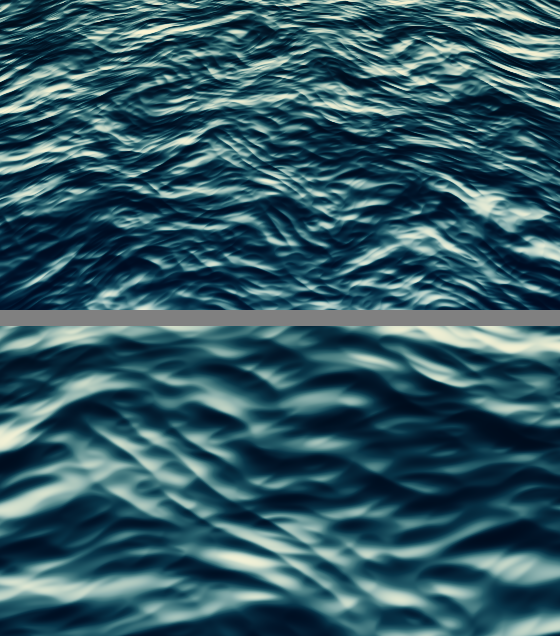
Top, the full canvas; bottom, a detail of the centre.
Give the GLSL for this texture, as a WebGL 1 fragment shader.

```glsl
precision highp float;
uniform vec2 u_resolution;

// Gradient noise
vec2 gradientAt(vec2 cell) {
  vec3 h = fract(cell.xyx * vec3(0.1031, 0.1030, 0.0973));
  h += dot(h, h.yzx + 33.33);
  float angle = 6.2832 * fract((h.x + h.y) * h.z);
  return vec2(cos(angle), sin(angle));
}

float noise(vec2 p) {
  vec2 i = floor(p), f = p - i;
  vec2 u = f * f * f * (f * (f * 6.0 - 15.0) + 10.0);
  vec2 e = vec2(1.0, 0.0);
  float low = mix(dot(gradientAt(i), f), dot(gradientAt(i + e), f - e), u.x);
  float high = mix(dot(gradientAt(i + e.yx), f - e.yx),
                   dot(gradientAt(i + e.xx), f - e.xx), u.x);
  return mix(low, high, u.y);
}

vec2 rotate(vec2 p, float angle) {
  float c = cos(angle), s = sin(angle);
  return vec2(c * p.x - s * p.y, s * p.x + c * p.y);
}

// Sum of crossing wave trains with sharp, sideways stretched crests
float waveHeight(vec2 p) {
  float height = 0.0;
  float frequency = 4.0;
  for (int k = 0; k < 5; k++) {
    float i = float(k);
    float steepness = 1.0 - 0.12 * (i - 2.0) * (i - 2.0);
    vec2 q = rotate(p, 0.24 * sin(i * 2.4 + 0.6));
    float n = noise(q * frequency * vec2(0.38, 1.0) + 17.3 * i + 40.0);
    height -= steepness * sqrt(n * n + 0.003) / frequency;
    frequency *= 1.9;
  }
  return height;
}

// Perspective sea plane with crests arching over the middle
vec2 seaPlane(vec2 p, float centerX) {
  float depth = 1.0 / (1.3 - 0.5 * p.y);
  vec2 sea = vec2((p.x - centerX) * depth, 2.0 * depth);
  sea.y += 0.16 * sea.x * sea.x;
  vec2 bend = vec2(noise(sea * vec2(4.0, 6.0) + 9.0),
                   noise(sea * vec2(3.5, 4.0) + 70.0));
  return sea + bend * vec2(0.05, 0.06);
}

vec3 blend(vec3 base, vec3 next, float from, float to, float t) {
  return mix(base, next, clamp((t - from) / (to - from), 0.0, 1.0));
}

vec3 waterColor(float t) {
  vec3 abyss = vec3(0.0, 0.045, 0.09);
  vec3 deep = vec3(0.01, 0.09, 0.15);
  vec3 ocean = vec3(0.03, 0.21, 0.28);
  vec3 teal = vec3(0.14, 0.37, 0.42);
  vec3 mist = vec3(0.33, 0.54, 0.56);
  vec3 pale = vec3(0.56, 0.71, 0.71);
  vec3 cream = vec3(0.80, 0.87, 0.82);
  vec3 glare = vec3(0.96, 0.96, 0.87);
  vec3 c = blend(abyss, deep, 0.0, 0.14, t);
  c = blend(c, ocean, 0.14, 0.405, t);
  c = blend(c, teal, 0.405, 0.615, t);
  c = blend(c, mist, 0.615, 0.76, t);
  c = blend(c, pale, 0.76, 0.865, t);
  c = blend(c, cream, 0.865, 0.955, t);
  return blend(c, glare, 0.955, 1.0, t);
}

void main() {
  vec2 p = gl_FragCoord.xy / u_resolution.y;
  float centerX = 0.5 * u_resolution.x / u_resolution.y;
  vec2 sea = seaPlane(p, centerX);

  // Far slopes mirror the sky, near faces show dark water
  float stepSize = 0.004;
  float slope = (waveHeight(sea) - waveHeight(sea + vec2(0.0, stepSize))) / stepSize;

  // Broad sheen patches and fine streaks
  float sheen = 1.6 * noise(sea * vec2(1.7, 3.2) + 23.0);
  float streaks = 0.9 * noise(rotate(sea, 0.12) * vec2(11.0, 62.0) + 5.0);

  // Brighter horizon, darker sides
  float side = (p.x - centerX) / centerX;
  float falloff = 0.7 * (p.y - 0.5) - 0.35 * (side * side - 0.33);

  float light = slope + sheen + streaks + falloff;
  float tone = 1.0 / (1.0 + exp(-1.55 * light));
  vec3 color = waterColor(tone);

  // Bluer near water, warmer far glints
  color += vec3(-0.01, -0.005, 0.035) * (1.0 - p.y) * (1.0 - tone);
  color += vec3(0.05, 0.01, -0.04) * p.y * tone * tone;
  gl_FragColor = vec4(clamp(color, 0.0, 1.0), 1.0);
}
```
